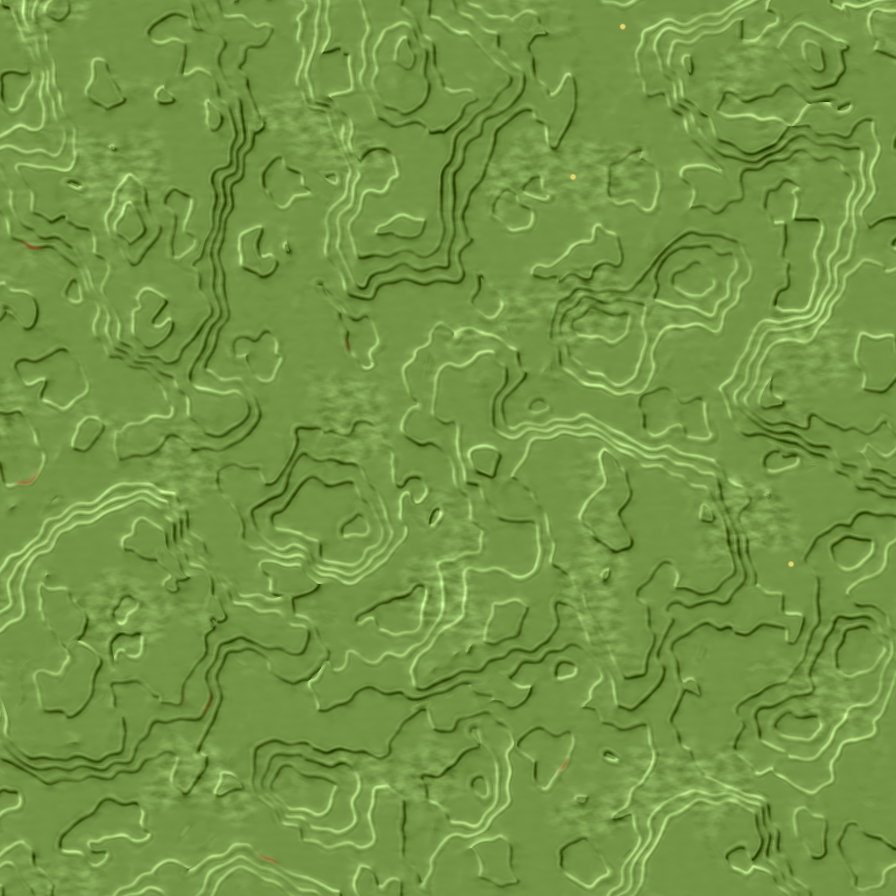
This texture is drawn by a three.js fragment shader. Its source:

```glsl
// Embossed contour map of green, terraced hills.
// Layered sines give the relief; its level lines are drawn at an even width and
// lit from the upper left, over faint streaked patches and a few red flecks.
varying vec2 vUv;

float hash(vec2 p) {
  return fract(sin(dot(p, vec2(127.1, 311.7))) * 4375.85);
}

// Four octaves of bent, rotated sine products, roughly -1.5 to 1.5
float waves(vec2 p) {
  float sum = 0.0;
  float amp = 1.0;
  for (int i = 0; i < 4; i++) {
    p = mat2(0.8, 0.6, -0.6, 0.8) * p + vec2(1.7, 4.1);
    sum += amp * sin(p.x + 1.1 * sin(0.63 * p.y)) * cos(p.y + 0.9 * sin(0.71 * p.x + 2.0));
    p *= 1.73;
    amp *= 0.45;
  }
  return sum;
}

// Relief in contour steps: flat terraces, banks of three lines, small knolls
float relief(vec2 p) {
  p += 0.0022 * sin(p.yx * vec2(146.0, 171.0) + 3.0 * sin(p * 47.0));
  float broad = waves(p * 9.5 + vec2(3.0, 8.0)) * 0.88 + 0.3;
  float bank = floor(broad) + smoothstep(0.18, 0.82, fract(broad));
  float knolls = waves(p * 27.0 + vec2(21.0, 5.0));
  return 3.0 * bank + 0.66 * knolls;
}

// Soft-edged stroke of the given half width
float stroke(float dist, float width) {
  float d = dist / width;
  return exp(-d * d);
}

void main() {
  // Signed distance to the nearest contour, from the height and its slope
  float e = 0.0008;
  float height = relief(vUv);
  vec2 slope = vec2(
    relief(vUv + vec2(e, 0.0)) - relief(vUv - vec2(e, 0.0)),
    relief(vUv + vec2(0.0, e)) - relief(vUv - vec2(0.0, e))) / (2.0 * e);
  float steepness = max(length(slope), 0.001);
  float dist = (fract(height) - 0.5) / steepness;

  // Light or dark line by facing, with a soft glow and a weak counter edge
  float facing = clamp(2.0 * dot(slope / steepness, vec2(0.6, -0.8)), -1.0, 1.0);
  float wear = 1.0 + 0.35 * waves(vUv * 38.0);
  float line = stroke(dist, 0.0019);
  float glow = stroke(dist, 0.009);
  float counter = stroke(dist - 0.0045, 0.002);
  float tone = facing * wear * (line + 0.2 * glow - 0.3 * counter);

  // Broken streaks, strongest in pale patches and beside the lines
  float patches = smoothstep(0.3, 0.9, waves(vUv * 19.0 + vec2(40.0, 11.0)));
  float streaks = waves(vUv * vec2(150.0, 270.0));
  tone += patches * (0.14 + 0.3 * streaks) + (0.03 + 0.16 * glow) * streaks;

  vec3 grass = vec3(0.45, 0.58, 0.27);
  vec3 color = grass + tone * vec3(0.17, 0.19, 0.16);

  // Rare flecks, red along the lines with an occasional yellow speck
  vec2 cell = floor(vUv * 12.0);
  vec2 center = 0.3 + 0.4 * vec2(hash(cell + 3.0), hash(cell + 7.0));
  float reach = length(fract(vUv * 12.0) - center);
  float chosen = step(0.9, hash(cell));
  float red = chosen * line * smoothstep(0.24, 0.08, reach);
  float yellow = chosen * step(0.8, hash(cell + 13.0)) * smoothstep(0.05, 0.02, reach);
  color = mix(color, vec3(0.62, 0.27, 0.14), 0.75 * red);
  color = mix(color, vec3(0.92, 0.84, 0.42), yellow);

  gl_FragColor = vec4(color, 1.0);
}
```
